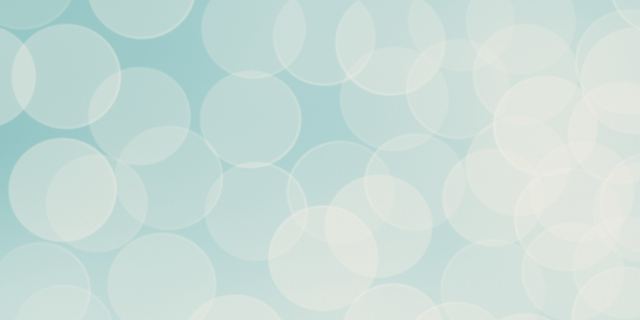
Write a Shadertoy shader that draws this background.

```glsl
// Soft teal backdrop with overlapping cream bokeh discs, densest at the right.

const vec3 TEAL_DEEP = vec3(0.545, 0.760, 0.760);
const vec3 TEAL_MID = vec3(0.640, 0.808, 0.808);
const vec3 TEAL_PALE = vec3(0.735, 0.850, 0.840);
const vec3 CREAM = vec3(0.935, 0.922, 0.888);
const vec3 RIM_COLOR = vec3(0.955, 0.958, 0.915);

const int DISC_COUNT = 46;
const float MARGIN = 0.12;          // discs may be centred this far outside
const float CROWDING = 0.62;        // 0 spreads evenly, 1 crowds to the right
const float JITTER = 0.20;
const float RADIUS_MIN = 0.158;
const float RADIUS_MAX = 0.174;
const float SQUASH = 0.96;          // height of a disc over its width
const float OPACITY_MIN = 0.16;
const float OPACITY_MAX = 0.43;
const float CLUSTER_OPACITY = 0.05; // extra opacity inside the bright clusters
const float HALO_OPACITY = 0.085;   // blurred light around each disc
const float HALO_SIZE = 0.21;
const float EDGE_SOFTNESS = 0.0045;
const float RIM_WIDTH = 0.0045;
const float RIM_STRENGTH = 0.27;
const float GLOW_STRENGTH = 0.44;
const float GRAIN = 0.004;

float hash(vec2 p) {
    return fract(sin(dot(p, vec2(127.1, 311.7))) * 43758.5453);
}

// Bright regions: upper right and bottom centre.
float cluster(vec2 p, float aspect) {
    vec2 right = (p - vec2(0.87 * aspect, 0.68)) / vec2(0.40, 0.58);
    vec2 bottom = (p - vec2(0.52 * aspect, -0.04)) / vec2(0.42, 0.22);
    return min(exp(-dot(right, right)) + 0.8 * exp(-dot(bottom, bottom)), 1.0);
}

vec3 backdrop(vec2 p, float aspect) {
    float x = p.x / aspect;
    vec3 upper = mix(TEAL_DEEP, TEAL_MID, smoothstep(0.0, 0.5, x));
    vec3 color = mix(TEAL_PALE, upper, smoothstep(-0.05, 0.65, p.y));
    return mix(color, CREAM, GLOW_STRENGTH * cluster(p, aspect));
}

// Low-discrepancy scatter, crowded towards the right.
vec2 discCenter(float id, float aspect) {
    vec2 u = fract(0.5 + id * vec2(0.7549, 0.5698));
    u.x = mix(u.x, 1.0 - (1.0 - u.x) * (1.0 - u.x), CROWDING);
    vec2 jitter = vec2(hash(vec2(id, 1.0)), hash(vec2(id, 2.0))) - 0.5;
    return mix(vec2(-MARGIN), vec2(aspect, 1.0) + MARGIN, u) + JITTER * jitter;
}

vec3 addDisc(vec3 color, vec2 p, float id, float aspect) {
    vec2 center = discCenter(id, aspect);
    vec2 offset = (p - center) / vec2(1.0, SQUASH);
    float radius = mix(RADIUS_MIN, RADIUS_MAX, hash(vec2(id, 3.0)));
    float dist = length(offset) - radius;

    // Wide halo below the disc
    float halo = exp(-dot(offset, offset) / (HALO_SIZE * HALO_SIZE));
    color = mix(color, CREAM, HALO_OPACITY * halo);

    // Translucent body, slightly denser towards its edge
    float body = 1.0 - smoothstep(-EDGE_SOFTNESS, EDGE_SOFTNESS, dist);
    float opacity = mix(OPACITY_MIN, OPACITY_MAX, hash(vec2(id, 4.0)));
    opacity += CLUSTER_OPACITY * cluster(center, aspect);
    float falloff = mix(0.94, 1.03, smoothstep(0.0, radius, length(offset)));
    color = mix(color, CREAM, body * opacity * falloff);

    // Thin rim, brightest on the side facing the canvas centre
    vec2 inward = normalize(vec2(0.5 * aspect, 0.45) - center + 0.001);
    float facing = 0.5 + 0.5 * dot(offset / max(length(offset), 0.001), inward);
    float rim = (dist + RIM_WIDTH) / RIM_WIDTH;
    float glint = exp(-rim * rim) * mix(0.06, 1.0, facing * facing);
    float sharpness = mix(0.2, 1.0, hash(vec2(id, 5.0)));
    return mix(color, RIM_COLOR, body * glint * sharpness * RIM_STRENGTH);
}

void mainImage(out vec4 fragColor, in vec2 fragCoord) {
    vec2 p = fragCoord / iResolution.y;
    float aspect = iResolution.x / iResolution.y;

    vec3 color = backdrop(p, aspect);
    for (int i = 0; i < DISC_COUNT; i++) {
        color = addDisc(color, p, float(i), aspect);
    }

    // Faint film grain
    color += GRAIN * (hash(floor(p * 256.0)) - 0.5);
    fragColor = vec4(color, 1.0);
}
```
